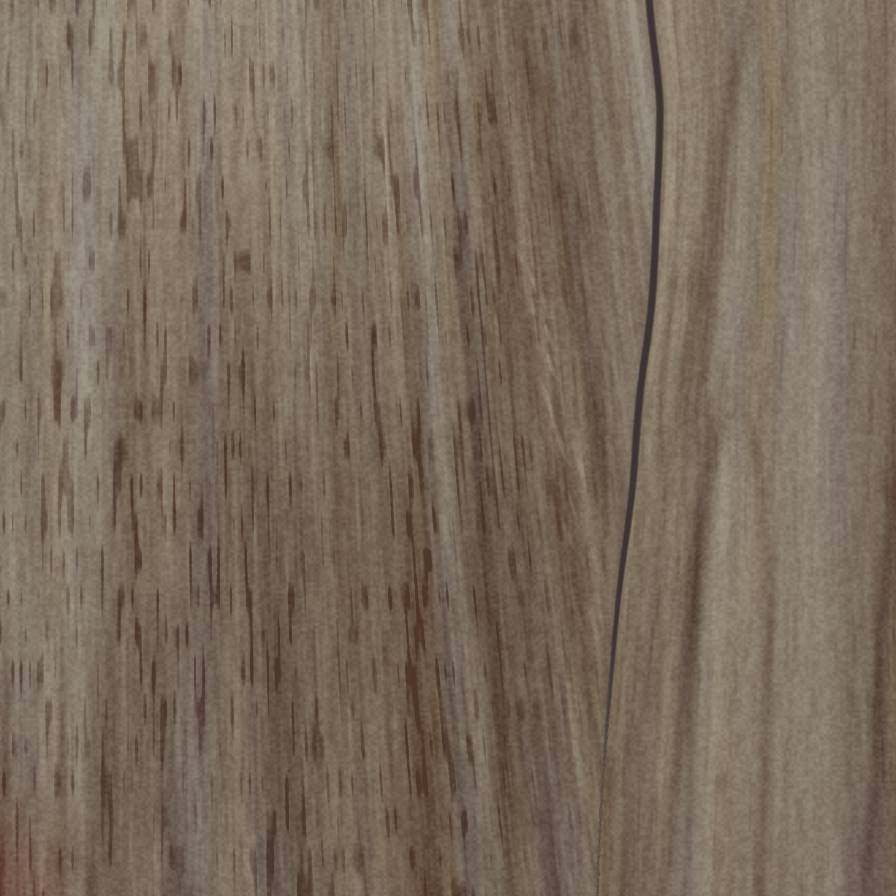
Reproduce this texture procedurally as a three.js fragment shader.

```glsl
varying vec2 vUv;

const vec3 DARK_WOOD = vec3(0.355, 0.278, 0.228);
const vec3 LIGHT_WOOD = vec3(0.575, 0.532, 0.462);
const vec3 VEIN_INK = vec3(0.215, 0.180, 0.195);
const vec3 AMBER_SHIFT = vec3(0.025, 0.0, -0.04);
const vec3 RED_SHIFT = vec3(0.02, -0.04, -0.05);

float hash(vec2 p) {
  vec3 q = fract(vec3(p.xyx) * 0.1031);
  q += dot(q, q.yzx + 33.33);
  return fract((q.x + q.y) * q.z);
}

float noise(vec2 p) {
  vec2 i = floor(p);
  vec2 f = fract(p);
  f = f * f * (3.0 - 2.0 * f);
  return mix(mix(hash(i), hash(i + vec2(1.0, 0.0)), f.x),
             mix(hash(i + vec2(0.0, 1.0)), hash(i + 1.0), f.x), f.y);
}

// Noise centred on zero
float ripple(vec2 p) { return noise(p) - 0.5; }

// Soft elliptical spot
float blob(vec2 p, vec2 centre, vec2 radius) {
  vec2 q = (p - centre) / radius;
  return exp(-dot(q, q));
}

// Soft line leaning from xLow to xHigh, faded at both ends
float streak(vec2 p, vec2 low, vec2 high, float bow, float width) {
  float t = (p.y - low.y) / (high.y - low.y);
  float x = mix(low.x, high.x, t) + bow * t * (1.0 - t);
  x += 0.008 * ripple(vec2(low.x * 90.0, p.y * 7.0));
  float d = (p.x - x) / width;
  return exp(-d * d) * smoothstep(-0.05, 0.2, t) * smoothstep(1.05, 0.8, t);
}

float veinCentre(float y) {
  return 0.667 + 0.068 * smoothstep(-0.02, 0.87, y)
       - 0.013 * smoothstep(0.87, 1.02, y) + 0.004 * ripple(vec2(3.0, y * 9.0));
}

// Grain coordinate: leans into the vein on the left, follows it on the right
float grainCoord(vec2 p, float side) {
  float left = p.x + 0.12 * smoothstep(0.15, 0.68, p.x) * p.y;
  float right = p.x - 0.8 * (veinCentre(p.y) - 0.7) * smoothstep(1.0, 0.7, p.x)
              + 0.025 * ripple(vec2(p.x * 5.0, p.y * 3.5)) + 3.0;
  return mix(left, right, side);
}

// Large light and dark areas
float shading(vec2 p) {
  float t = 0.68 + 0.16 * (p.y - 0.5);
  t -= 0.30 * blob(p, vec2(0.38, 0.34), vec2(0.22, 0.42));
  t -= 0.16 * blob(p, vec2(0.54, 0.12), vec2(0.12, 0.40));
  t += 0.14 * blob(p, vec2(0.15, 0.92), vec2(0.25, 0.30));
  t += 0.13 * blob(p, vec2(0.82, 0.45), vec2(0.13, 0.60));
  t -= 0.22 * smoothstep(0.93, 1.0, p.x);
  return t - 0.30 * blob(p, vec2(0.0), vec2(0.12, 0.18));
}

// Darker growth lines and the pale arch right of the vein
float figure(vec2 p) {
  float t = -0.34 * streak(p, vec2(0.765, 0.50), vec2(0.845, 1.05), -0.03, 0.011);
  t -= 0.32 * streak(p, vec2(0.760, 0.20), vec2(0.810, 0.60), -0.03, 0.009);
  t -= 0.26 * streak(p, vec2(0.720, -0.10), vec2(0.790, 0.45), 0.03, 0.008);
  t -= 0.34 * streak(p, vec2(0.955, -0.10), vec2(1.005, 0.55), 0.0, 0.008);
  t -= 0.30 * streak(p, vec2(0.680, 0.40), vec2(0.585, 1.00), 0.0, 0.012);
  t -= 0.28 * streak(p, vec2(0.665, 0.15), vec2(0.535, 0.95), 0.0, 0.012);
  t -= 0.22 * streak(p, vec2(0.580, -0.10), vec2(0.490, 1.00), 0.01, 0.012);
  float halfWidth = 0.042 * sqrt(clamp((0.55 - p.y) / 0.22, 0.0, 1.0));
  float edge = abs(p.x - 0.822 + 0.03 * (0.5 - p.y)) - halfWidth;
  float below = smoothstep(0.56, 0.52, p.y);
  t -= 0.24 * below * exp(-edge * edge / 0.00006);
  return t + 0.10 * below * smoothstep(0.004, -0.012, edge);
}

void main() {
  vec2 p = vUv;
  float fromVein = p.x - veinCentre(p.y);
  float side = smoothstep(-0.002, 0.002, fromVein);
  float g = grainCoord(p, side);
  float coarse = mix(1.0, 0.55, side * smoothstep(0.02, 0.1, fromVein));

  // Long grain, from wide bands to fine fibres
  float band = ripple(vec2(g * 22.0, p.y * 0.9));
  float tone = shading(p) + figure(p) + 0.32 * band;
  tone += 0.34 * coarse * ripple(vec2(g * 58.0 + 7.0, p.y * 1.8));
  tone += 0.32 * coarse * ripple(vec2(g * 130.0, p.y * 5.0));
  tone += 0.30 * coarse * ripple(vec2(g * 260.0, p.y * 22.0));

  // Short dark pores, densest on the left
  float pore = smoothstep(0.66, 0.92, noise(vec2(g * 210.0 + 31.0, p.y * 24.0)));
  float poreArea = 0.35 + 0.65 * noise(vec2(g * 16.0, p.y * 3.0 + 5.0));
  tone -= 0.75 * pore * poreArea * mix(1.0, 0.25, smoothstep(0.42, 0.72, p.x));

  // Pale slanted flecks
  float fleckZone = streak(p, vec2(0.67, 0.25), vec2(0.58, 0.78), 0.0, 0.018);
  float fleck = smoothstep(0.55, 0.85, noise(vec2((p.x + 0.3 * p.y) * 130.0, p.y * 32.0)));
  tone += 0.40 * fleckZone * fleck;

  // Surface grit
  tone += 0.24 * ripple(p * 330.0) + 0.16 * ripple(p * 170.0 + 40.0);

  vec3 colour = mix(DARK_WOOD, LIGHT_WOOD, clamp(tone, -0.25, 1.2));
  float amber = ripple(vec2(g * 34.0 + 50.0, p.y * 1.3));
  amber += 0.7 * exp(-abs(fromVein) / 0.02) * side;
  amber += 0.35 * blob(p, vec2(0.37, 0.3), vec2(0.06, 0.35));
  colour += AMBER_SHIFT * amber + RED_SHIFT * blob(p, vec2(0.0), vec2(0.07, 0.1));

  // Ink-dark vein with a soft rim, thinning towards the bottom
  float veinWidth = mix(0.0015, 0.0042, smoothstep(0.05, 0.55, p.y));
  float strength = mix(0.45, 0.92, smoothstep(0.1, 0.3, p.y));
  float core = smoothstep(veinWidth + 0.002, veinWidth - 0.002, abs(fromVein));
  float rim = 0.3 * exp(-abs(fromVein) / 0.007);
  colour = mix(colour, VEIN_INK, strength * max(core, rim));

  gl_FragColor = vec4(colour, 1.0);
}
```
